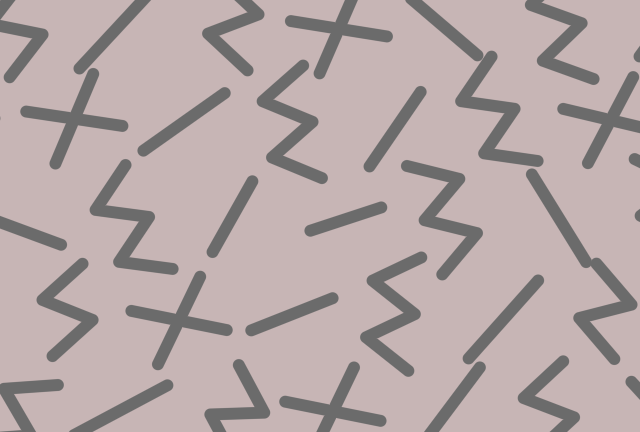
This pattern is drawn by a WebGL 1 fragment shader. Its source:

```glsl
precision highp float;
// Scattered round-capped bars, crosses and zigzags in grey on dusty pink.
uniform vec2 u_resolution;

const vec3 PINK = vec3(0.78, 0.71, 0.71);
const vec3 GREY = vec3(0.42, 0.42, 0.42);
const vec2 CELL = vec2(0.25, 0.22);     // spacing, in canvas heights
const float STROKE_RADIUS = 0.0138;
const float CROSS_SHARE = 0.15;
const float ZIGZAG_SHARE = 0.42;

float hash(vec2 p, float seed) {
  vec3 q = fract(vec3(p.xyx + seed * 7.31) * vec3(0.1031, 0.1030, 0.0973));
  q += dot(q, q.yzx + 33.33);
  return fract((q.x + q.y) * q.z);
}

vec2 rotate(vec2 p, float angle) {
  float c = cos(angle), s = sin(angle);
  return vec2(c * p.x + s * p.y, c * p.y - s * p.x);
}

float segmentDistance(vec2 p, vec2 a, vec2 b) {
  vec2 ab = b - a;
  return length(p - a - ab * clamp(dot(p - a, ab) / dot(ab, ab), 0.0, 1.0));
}

// Centred line of the given length, tilted by an angle
float barDistance(vec2 p, float len, float angle) {
  vec2 q = rotate(p, angle);
  return length(vec2(max(abs(q.x) - 0.5 * len, 0.0), q.y));
}

float crossDistance(vec2 p, float tilt) {
  return min(barDistance(p, 0.225, 1.13 + tilt),
             barDistance(p, 0.225, -0.19 + tilt));
}

// Polyline that climbs in equal steps while swinging from side to side
float zigzagDistance(vec2 p, float segments, float stepHeight, float swing) {
  float d = 1.0;
  for (int i = 0; i < 4; i++) {
    float k = float(i);
    if (k < segments) {
      float side = mod(k, 2.0) < 0.5 ? swing : -swing;
      float y = (k - 0.5 * segments) * stepHeight;
      d = min(d, segmentDistance(p, vec2(side, y), vec2(-side, y + stepHeight)));
    }
  }
  return d;
}

// Picks the motif of a cell; the kinds alternate evenly across the grid
float motifDistance(vec2 p, vec2 cell) {
  float kind = fract(dot(cell, vec2(0.618, 0.271)) + 0.2);
  float turn = hash(cell, 1.0) * 2.0 - 1.0;
  float size = hash(cell, 2.0);
  float flip = hash(cell, 3.0) < 0.5 ? -1.0 : 1.0;
  if (kind < CROSS_SHARE) return crossDistance(p, 0.06 * turn);
  if (kind < CROSS_SHARE + ZIGZAG_SHARE) {
    vec2 q = rotate(p, 0.55 * turn);
    float segments = size < 0.45 ? 3.0 : 4.0;
    return zigzagDistance(q, segments, 0.066, 0.053 * flip);
  }
  return barDistance(p, mix(0.17, 0.25, size), flip * mix(0.12, 1.1, abs(turn)));
}

// Nearest motif line over a jittered grid with staggered rows
float patternDistance(vec2 p) {
  float d = 1.0;
  float baseRow = floor(p.y / CELL.y);
  for (int j = -1; j <= 1; j++) {
    float row = baseRow + float(j);
    float stagger = 0.5 * mod(row, 2.0);
    float baseColumn = floor(p.x / CELL.x - stagger);
    for (int i = -1; i <= 1; i++) {
      vec2 cell = vec2(baseColumn + float(i), row);
      vec2 jitter = vec2(hash(cell, 4.0), hash(cell, 5.0)) - 0.5;
      vec2 center = (cell + vec2(0.5 + stagger, 0.5)) * CELL + 0.035 * jitter;
      d = min(d, motifDistance(p - center, cell));
    }
  }
  return d;
}

void main() {
  vec2 p = gl_FragCoord.xy / u_resolution.y;
  float edge = 0.7 / u_resolution.y;
  float d = patternDistance(p + vec2(0.09, 0.06)) - STROKE_RADIUS;
  gl_FragColor = vec4(mix(GREY, PINK, smoothstep(-edge, edge, d)), 1.0);
}
```
